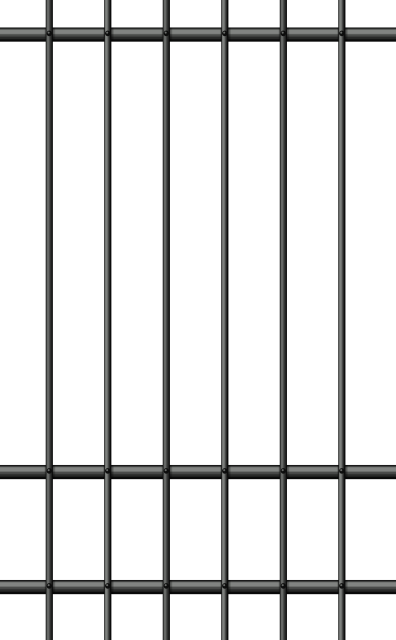
This pattern is drawn by a Shadertoy shader. Its source:

```glsl
// A black steel grille on white: six slim upright bars cross three thicker rails.
// Each tube is a distance band shaded by a lit-to-shadow profile across its width,
// and a small domed rivet sits on every crossing. Lengths are in canvas heights.

// Grey across a tube: t runs from the lit edge (0) to the shadowed edge (1).
float tubeTone(float t, float shine) {
    float tone = mix(0.10, shine, smoothstep(0.03, 0.22, t));
    tone = mix(tone, 0.29, smoothstep(0.40, 0.54, t));
    tone = mix(tone, 0.16, smoothstep(0.57, 0.72, t));
    return mix(tone, 0.035, smoothstep(0.76, 0.90, t));
}

// Antialiased coverage of a shape from its signed distance.
float coverage(float dist, float pixel) {
    return clamp(0.5 - dist / pixel, 0.0, 1.0);
}

float railHeight(int i) {
    return i == 0 ? 0.9460 : (i == 1 ? 0.2624 : 0.0827);
}

void mainImage(out vec4 fragColor, in vec2 fragCoord) {
    float pixel = 1.0 / iResolution.y;
    vec2 p = fragCoord * pixel;
    p.x *= 0.6172 * iResolution.y / iResolution.x;

    // Nearest upright and the offset from its axis
    const float spacing = 0.0912;
    float barId = clamp(floor((p.x - 0.0768) / spacing + 0.5), 0.0, 5.0);
    float barX = p.x - 0.0768 - barId * spacing;
    const float barHalf = 0.0056;
    const float railHalf = 0.0111;

    vec3 color = vec3(1.0);
    vec3 steel = vec3(0.99, 1.01, 0.99);

    // Rails, darkened a little beside each upright
    float contact = 1.0 - 0.35 * smoothstep(0.004, 0.0, abs(barX - 0.001) - barHalf);
    for (int i = 0; i < 3; i++) {
        float railY = p.y - railHeight(i);
        float tone = tubeTone(0.5 - 0.5 * railY / railHalf, 0.51) * contact;
        color = mix(color, steel * tone, coverage(abs(railY) - railHalf, pixel));
    }

    // Uprights, with a sheen that alternates from bar to bar
    float sheen = 0.45 - 0.05 * cos(3.14159 * barId);
    float barTone = tubeTone(0.5 + 0.5 * barX / barHalf, sheen);
    color = mix(color, steel * barTone, coverage(abs(barX) - barHalf, pixel));

    // Rivets: dark dome, lit at the upper left
    for (int i = 0; i < 3; i++) {
        vec2 q = vec2(barX, p.y - railHeight(i) - 0.0018);
        float glint = smoothstep(0.0026, 0.0004, length(q - vec2(-0.0010, 0.0012)));
        vec3 dome = steel * mix(0.05, 0.42, glint);
        color = mix(color, dome, coverage(length(q) - 0.0043, pixel));
    }

    fragColor = vec4(color, 1.0);
}
```
